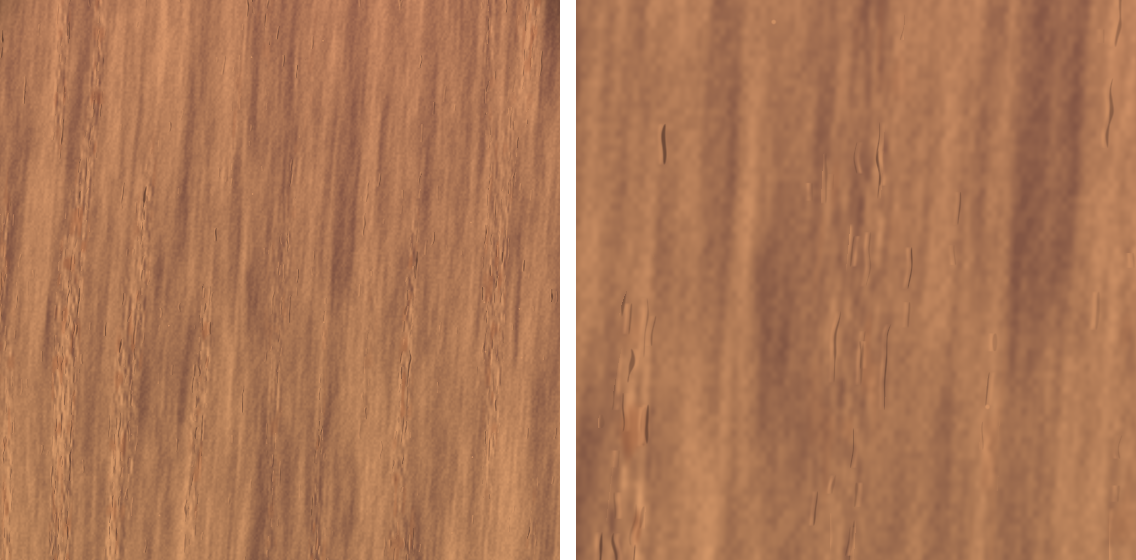
Left, the full canvas; right, a detail of the centre.
Write a Shadertoy shader that draws this texture.

```glsl
// Reddish-brown oak with upright, slightly leaning grain.
// Layers of stretched column noise give bands and fibres; a few grain
// lines are torn open, with ragged relief, pale rims and dark pores.

#define LEAN 0.070
#define WAVER 0.010
#define BAND_GAIN 0.16
#define STREAK_GAIN 0.27
#define FIBRE_GAIN 0.31
#define FINE_GAIN 0.24
#define VEIN_GAIN 0.36
#define TORN_GAIN 0.50
#define PORE_GAIN 0.80
#define GRIT_GAIN 0.13

const vec3 DARK_WOOD = vec3(0.570, 0.380, 0.288);
const vec3 MID_WOOD = vec3(0.680, 0.467, 0.332);
const vec3 PALE_WOOD = vec3(0.785, 0.548, 0.385);
const vec3 PORE_BROWN = vec3(0.36, 0.235, 0.18);
const vec3 RIM_TAN = vec3(0.86, 0.60, 0.41);
const vec3 RUST = vec3(0.64, 0.37, 0.24);

float hash(vec2 p) {
    vec3 q = fract(p.xyx * vec3(0.1031, 0.1030, 0.0973));
    q += dot(q, q.yzx + 33.33);
    return fract((q.x + q.y) * q.z);
}

// Smooth value noise, -1 to 1
float noise(vec2 p) {
    vec2 i = floor(p), f = fract(p);
    f = f * f * (3.0 - 2.0 * f);
    float low = mix(hash(i), hash(i + vec2(1, 0)), f.x);
    float high = mix(hash(i + vec2(0, 1)), hash(i + vec2(1, 1)), f.x);
    return 2.0 * mix(low, high, f.y) - 1.0;
}

// One column of noise along y, shifted so neighbouring ends do not line up
float column(float id, float y) {
    y += 17.0 * hash(vec2(id, 91.0));
    float i = floor(y), f = fract(y);
    f = f * f * (3.0 - 2.0 * f);
    return 2.0 * mix(hash(vec2(id, i)), hash(vec2(id, i + 1.0)), f) - 1.0;
}

// Long streaks along y, -1 to 1
float streaks(vec2 p) {
    float i = floor(p.x), f = fract(p.x);
    f = f * f * (3.0 - 2.0 * f);
    return mix(column(i, p.y), column(i + 1.0, p.y), f);
}

// Where grain lines are torn open, 0 to 1
float tornLine(vec2 g) {
    return smoothstep(0.30, 0.80, streaks(g * vec2(36.0, 1.7) + 310.0));
}

// Scattered slots: x = dark pore, y = pale rim beside it
vec2 pores(vec2 g, float seed, vec2 cells, float soft) {
    vec2 p = g * cells;
    float col = floor(p.x);
    p.y += 9.0 * hash(vec2(col, seed));
    vec2 id = vec2(col, floor(p.y)) + seed;
    float a = hash(id), b = hash(id + 31.7), c = hash(id + 67.3);

    vec2 d = (fract(p) - vec2(mix(0.35, 0.65, b), 0.5)) / cells;
    d.x += 0.0018 * noise(vec2(g.y * 75.0, a * 50.0));
    float along = abs(d.y) * cells.y / mix(0.15, 0.46, c);
    float taper = sqrt(max(0.0, 1.0 - along * along));
    float ragged = 0.7 + 0.6 * noise(vec2(g.y * 140.0, b * 40.0));
    float width = mix(0.0004, 0.0017, b * b) * taper * ragged;
    float side = a < 0.2 ? -1.0 : 1.0;

    // Pores lie mostly in the torn lines
    float present = step(a, 0.035 + 0.75 * tornLine(g));
    present *= smoothstep(0.0, 0.6, taper);
    float slot = 1.0 - smoothstep(width - soft, width + soft, abs(d.x));
    float rim = exp(-pow((d.x - side * 0.0024) / 0.0013, 2.0)) * ragged;
    return present * vec2(slot * mix(0.2, 1.0, c * c), 0.45 * rim);
}

void mainImage(out vec4 fragColor, in vec2 fragCoord) {
    vec2 uv = fragCoord / iResolution.y;
    float soft = max(0.0007, 0.7 / iResolution.y);

    // Grain coordinates: x across the fibres, y along them
    vec2 g = uv;
    g.x += 2.0 - LEAN * uv.y;
    g.x += WAVER * noise(vec2(uv.x * 5.0, uv.y * 2.3));
    g.x += 0.0022 * noise(vec2(uv.x * 24.0, uv.y * 11.0));

    // Tone from broad bands down to hair-fine fibres
    float tone = 0.57;
    tone += BAND_GAIN * streaks(g * vec2(9.0, 0.7));
    tone += STREAK_GAIN * streaks(g * vec2(31.0, 1.8) + 40.0);
    tone += FIBRE_GAIN * streaks(g * vec2(76.0, 4.5) + 80.0);
    tone += FINE_GAIN * streaks(g * vec2(170.0, 17.0) + 120.0);

    // Narrow dark veins
    float vein = streaks(g * vec2(46.0, 2.6) + 210.0);
    tone -= VEIN_GAIN * smoothstep(0.25, 0.85, vein);

    // Faint slanting sanding marks and grit
    vec2 slant = vec2(uv.x * 0.86 - uv.y * 0.5, uv.x * 0.5 + uv.y * 0.86);
    tone += 0.10 * noise(slant * vec2(210.0, 50.0));
    tone += GRIT_GAIN * noise(uv * vec2(290.0, 230.0));

    // Ragged relief in the torn lines, lit from one side
    float torn = tornLine(g);
    vec2 rough = g * vec2(210.0, 62.0);
    float relief = noise(rough) - noise(rough + vec2(0.7, 0.25));
    tone += torn * (0.14 + TORN_GAIN * relief);

    tone = clamp(tone, -0.25, 1.25);
    vec3 wood = tone < 0.5 ? mix(DARK_WOOD, MID_WOOD, tone * 2.0)
                           : mix(MID_WOOD, PALE_WOOD, tone * 2.0 - 1.0);
    float rusty = smoothstep(0.1, 0.8, noise(g * vec2(130.0, 34.0) + 50.0));
    wood = mix(wood, RUST, 0.45 * torn * rusty);

    // Rosy towards the top, more golden below
    float rosy = uv.y - 0.5 + 0.2 * noise(uv * 3.0 + 7.0);
    wood += rosy * vec3(0.008, -0.014, 0.006);

    // Pores in two sizes
    for (int k = 0; k < 2; k++) {
        float s = float(k);
        vec2 cells = vec2(58.0 + 17.0 * s, 17.0 + 19.0 * s);
        vec2 pore = pores(g, 13.0 + 29.0 * s, cells, soft);
        wood = mix(wood, RIM_TAN, clamp(pore.y, 0.0, 1.0));
        wood = mix(wood, PORE_BROWN, PORE_GAIN * pore.x);
    }

    // Rare pale flecks
    vec2 cell = floor(uv * 34.0);
    vec2 spot = 0.2 + 0.6 * vec2(hash(cell + 5.0), hash(cell + 9.0));
    float fleck = length(fract(uv * 34.0) - spot) / 34.0;
    float rare = step(0.985, hash(cell + 3.0));
    wood = mix(wood, RIM_TAN, 0.7 * rare * (1.0 - smoothstep(0.0006, 0.0012 + soft, fleck)));

    // Slight shade in the upper corners
    float corner = length(vec2(abs(uv.x - 0.5) * 2.0, uv.y));
    wood *= 1.0 - 0.25 * smoothstep(1.30, 1.46, corner);
    fragColor = vec4(clamp(wood, 0.0, 1.0), 1.0);
}
```
